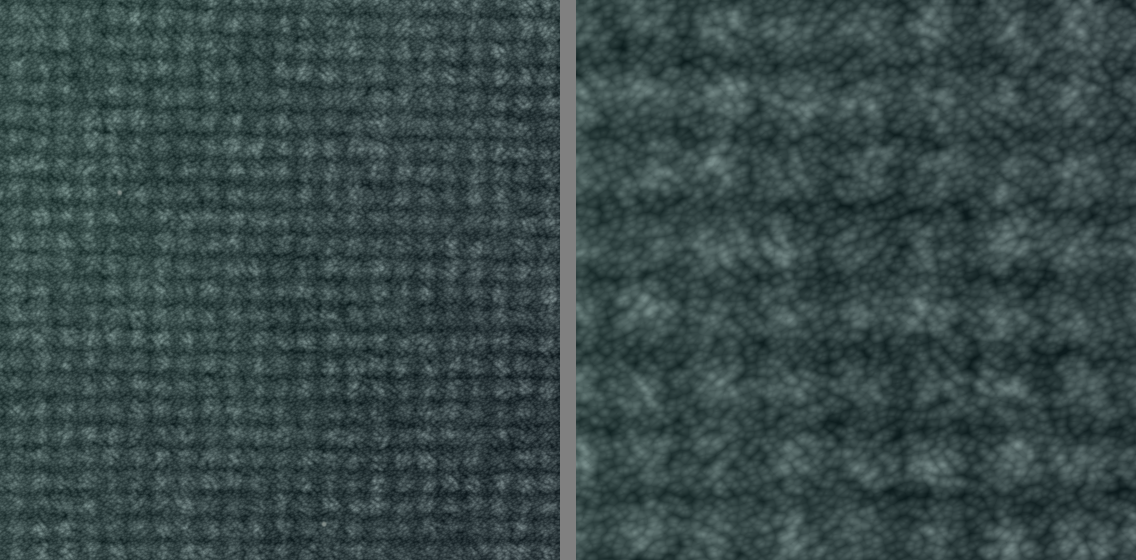
Left: the whole. Right: its middle third, enlarged.
Reproduce this texture procedurally as a three.js fragment shader.

```glsl
// Dark teal knitted cloth: rows of small fuzzy stitch tufts with shadowed gaps and worn patches.
varying vec2 vUv;

const vec2 STITCHES = vec2(23.2, 22.0);    // repeats across, and down before tightening
const vec2 PHASE = vec2(-0.20, -0.06);     // offset of the first stitch
const float TIGHTEN = 0.9;                 // extra rows gained toward the bottom
const float ROW_TILT = 0.7;                // sag of the top rows, in stitches
const float WOBBLE = 0.06;                 // drift of the stitch grid
const float JITTER = 0.22;                 // wander of each tuft
const float TUFT_RADIUS = 0.34;
const float TUFT_GAIN = 0.56;
const float ROW_GAP = 0.17;                // darkness between rows
const float COLUMN_GAP = 0.04;             // darkness between columns
const float FIBRE_GAIN = 0.66;
const float GRAIN_GAIN = 0.40;
const float BASE_SHADE = 0.27;
const float LINT_CELLS = 11.0;
const vec3 SHADOW = vec3(0.085, 0.142, 0.145);
const vec3 HIGHLIGHT = vec3(0.425, 0.495, 0.490);
const vec3 GREEN_TINT = vec3(-0.010, 0.012, 0.001);
const vec3 BLUE_TINT = vec3(0.003, -0.010, 0.004);
const vec3 LINT = vec3(0.60, 0.64, 0.62);

vec2 hash2(vec2 cell) {
  vec3 q = fract(cell.xyx * vec3(0.1031, 0.1030, 0.0973));
  q += dot(q, q.yzx + 33.33);
  return fract((q.xx + q.yz) * q.zy);
}

// Cellular noise: distance to the nearest scattered point
float cellular(vec2 p) {
  vec2 cell = floor(p);
  float nearest = 4.0;
  for (int j = -1; j <= 1; j++) {
    for (int i = -1; i <= 1; i++) {
      vec2 c = cell + vec2(float(i), float(j));
      vec2 d = c + hash2(c + 50.0) - p;
      nearest = min(nearest, dot(d, d));
    }
  }
  return sqrt(nearest);
}

// Layered sines: broad, soft variation from about -1 to 1
float waves(vec2 p) {
  return 0.5 * sin(p.x + 1.7 * sin(p.y * 0.8))
       + 0.3 * sin(p.y * 1.9 + 1.3 * sin(p.x * 1.3 + 2.0))
       + 0.2 * sin(p.x * 2.7 - p.y * 2.3 + 4.0);
}

vec2 rotate(vec2 p, float angle) {
  float c = cos(angle), s = sin(angle);
  return vec2(c * p.x - s * p.y, s * p.x + c * p.y);
}

// Sum of uneven round tufts, one per stitch
float tufts(vec2 p) {
  vec2 cell = floor(p);
  float sum = 0.0;
  for (int j = -1; j <= 1; j++) {
    for (int i = -1; i <= 1; i++) {
      vec2 c = cell + vec2(float(i), float(j));
      vec2 wander = hash2(c + 110.0) - 0.5;
      vec2 vary = hash2(c + 230.0);
      vec2 d = rotate(p - c - 0.5 - JITTER * wander, 3.14 * vary.x);
      d *= vec2(0.88, 1.14) / (TUFT_RADIUS * mix(0.85, 1.15, vary.y));
      sum += mix(0.55, 1.2, fract(vary.x * 7.3)) * exp(-dot(d, d));
    }
  }
  return sum;
}

void main() {
  // Slightly sagging stitch grid, counted downward
  vec2 down = vec2(vUv.x, 1.0 - vUv.y);
  vec2 grid = down * STITCHES + PHASE;
  grid.y += TIGHTEN * down.y * down.y - ROW_TILT * down.x * (1.0 - down.y);
  grid += WOBBLE * vec2(waves(down * 9.0 + 3.0), waves(down * 8.0 + 7.0));

  // Ragged tuft outlines
  vec2 ragged = grid + 0.13 * vec2(waves(grid * 7.1), waves(grid.yx * 7.7 + 5.0));
  float tuft = tufts(ragged);

  // Broken furrows between rows and columns
  vec2 fromEdge = abs(fract(ragged + 0.5) - 0.5);
  vec2 groove = exp(-fromEdge * fromEdge / 0.019);
  float broken = 0.65 + 0.5 * waves(grid * vec2(1.9, 1.3) + 11.0);
  float furrow = ROW_GAP * broken * groove.y + COLUMN_GAP * groove.x;

  // Short fibres leaning both ways, with finer grain over them
  float leanRight = cellular(rotate(grid, 0.75) * vec2(3.0, 5.4));
  float leanLeft = cellular(rotate(grid, -0.65) * vec2(3.0, 5.4) + 40.0);
  float lean = smoothstep(-0.2, 0.2, waves(grid * 2.3));
  float fibre = 0.47 - mix(leanLeft, leanRight, lean);
  float grain = 0.47 - cellular(rotate(grid, 0.4) * vec2(7.0, 10.0) + 80.0);

  // Uneven light and worn patches
  float light = 0.13 * (0.5 - down.x) + 0.10 * (0.5 - down.y);
  float wear = 0.045 * waves(down * 7.0 + 1.0) + 0.03 * waves(down * 19.0);
  float shade = BASE_SHADE + TUFT_GAIN * tuft * (0.75 + 0.5 * fibre) - furrow
              + FIBRE_GAIN * fibre * (0.45 + 0.4 * tuft) + GRAIN_GAIN * grain + light + wear;
  vec3 color = mix(SHADOW, HIGHLIGHT, clamp(shade, -0.1, 1.15));

  // Greener at upper left, bluer at lower right
  float tint = 0.65 * down.x + 0.35 * down.y + 0.12 * waves(down * 6.0 + 9.0);
  color += mix(GREEN_TINT, BLUE_TINT, smoothstep(0.0, 1.0, tint));

  // Rare specks of pale lint
  vec2 lintCell = floor(down * LINT_CELLS);
  vec2 lintAt = 0.2 + 0.6 * hash2(lintCell + 420.0);
  float speck = 1.0 - smoothstep(0.02, 0.07, length(fract(down * LINT_CELLS) - lintAt));
  color = mix(color, LINT, 0.75 * speck * step(0.975, hash2(lintCell + 310.0).x));

  gl_FragColor = vec4(color, 1.0);
}
```
